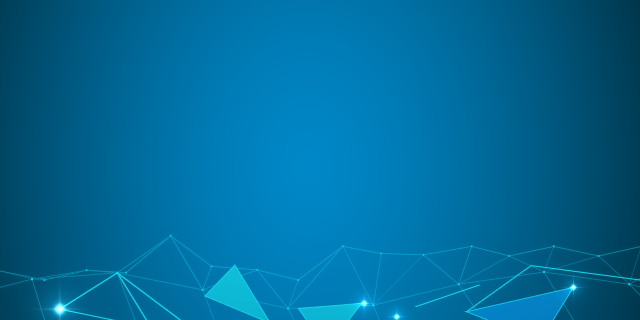
This background is drawn by a Shadertoy shader. Its source:

```glsl
// A glowing wire mesh along the foot of a blue vignette.
// Two rows of nodes follow wave formulas and are linked in a loop;
// bright spokes, translucent facets and star glints are laid on top.

const vec3 BLUE_CENTER = vec3(0.0, 0.53, 0.78);
const vec3 BLUE_EDGE = vec3(0.0, 0.215, 0.30);
const vec3 WIRE = vec3(0.06, 0.76, 0.87);
const vec3 SPOKE = vec3(0.10, 0.88, 0.96);
const vec3 TEAL = vec3(0.06, 0.77, 0.86);
const vec3 AZURE = vec3(0.02, 0.54, 0.83);
const float TAU = 6.2831853;
const float STEP = 2.0 / 15.0;

float hash(vec2 p) {
    return fract(sin(dot(p, vec2(127.1, 311.7))) * 43758.5453);
}

float cross2(vec2 a, vec2 b) { return a.x * b.y - a.y * b.x; }

float bell(float x, float center, float width) {
    float t = (x - center) / width;
    return exp(-t * t);
}

vec3 background(vec2 p) {
    float d = length((p - vec2(0.96, 0.48)) * vec2(1.0, 0.75));
    return mix(BLUE_CENTER, BLUE_EDGE, min(pow(d / 1.1, 1.5), 1.0));
}

// Upper row: one peak on the left, a raised zigzag on the right
vec2 ridgeNode(float i) {
    float x = i * STEP;
    float flip = 1.0 - 2.0 * smoothstep(1.1, 1.4, x);
    float y = 0.14 + 0.11 * bell(x, 0.55, 0.12)
            + 0.075 * smoothstep(1.0, 1.067, x)
            + 0.015 * flip * cos(0.5 * TAU * i);
    return vec2(x + 0.02 * (hash(vec2(i, 3.0)) - 0.5), y);
}

// Lower row: half as many nodes on a long wave
vec2 lowerNode(float j) {
    float x = 0.1 + 2.0 * STEP * j;
    return vec2(x, 0.09 + 0.06 * cos(TAU * (x - 0.3) / 1.4));
}

float line(vec2 p, vec2 a, vec2 b, float halfWidth, float px) {
    vec2 ab = b - a;
    float t = clamp(dot(p - a, ab) / dot(ab, ab), 0.0, 1.0);
    float d = length(p - a - ab * t);
    return clamp((halfWidth - d) / px + 0.5, 0.0, 1.0) + 0.08 * exp(-d * 180.0);
}

float dotMark(vec2 p, vec2 c, float radius, float px) {
    return clamp((radius - length(p - c)) / px + 0.5, 0.0, 1.0);
}

float edge(vec2 p, vec2 a, vec2 b) {
    return cross2(normalize(b - a), p - a);
}

// Translucent triangle, vertices anticlockwise, with a lit rim
vec3 facet(vec3 col, vec2 p, vec2 a, vec2 b, vec2 c, vec3 tint, float px) {
    float inside = min(edge(p, a, b), min(edge(p, b, c), edge(p, c, a)));
    float fill = clamp(inside / px + 0.5, 0.0, 1.0);
    col = mix(col, tint, fill * (0.78 + 0.9 * clamp(p.y, 0.0, 0.2)));
    float rim = clamp((0.0015 - abs(inside)) / px + 0.5, 0.0, 1.0);
    return mix(col, SPOKE, 0.75 * rim);
}

// Soft core, wide halo and thin crossed rays
vec3 glint(vec2 p, vec2 c, float size) {
    vec2 q = abs(p - c) / size;
    float d = length(q);
    float rays = exp(-q.x * 9.0 - q.y * 0.9) + exp(-q.y * 9.0 - q.x * 0.9);
    return vec3(0.75, 0.95, 1.0) * (1.1 * exp(-d * d * 4.0) + 0.45 * rays)
         + vec3(0.04, 0.32, 0.38) * exp(-d * 0.8);
}

// Mesh coverage: ridge, lower chain, struts up and struts down
float mesh(vec2 p, float px) {
    float m = 0.0;
    for (int n = -1; n < 9; n++) {
        float j = float(n);
        vec2 low = lowerNode(j);
        m = max(m, 0.4 * line(p, low, lowerNode(j + 1.0), 0.0013, px));
        for (int k = 0; k < 3; k++) {
            float i = 2.0 * j + float(k);
            vec2 top = ridgeNode(i);
            float strength = 0.25 + 0.3 * hash(vec2(i, j));
            m = max(m, strength * line(p, low, top, 0.0012, px));
            m = max(m, 0.5 * line(p, top, ridgeNode(i + 1.0), 0.0013, px));
            m = max(m, 0.9 * dotMark(p, top, 0.0035, px));
        }
        vec2 foot = vec2(low.x + 0.2 * hash(vec2(j, 7.0)), -0.06);
        m = max(m, 0.4 * line(p, low, foot, 0.0012, px));
        m = max(m, dotMark(p, low, 0.004, px));
    }
    return m;
}

void mainImage(out vec4 fragColor, in vec2 fragCoord) {
    vec2 p = fragCoord / iResolution.xy * vec2(2.0, 1.0);
    float px = 1.0 / iResolution.y;
    vec3 col = mix(background(p), WIRE, min(mesh(p, px), 1.0));

    // Bright spokes fan out from the two hubs
    vec2 hub = lowerNode(1.0), star = vec2(0.187, 0.034);
    vec2 peak = vec2(1.66, 0.17), tip = vec2(1.458, 0.026);
    float spokes = line(p, hub, star, 0.002, px);
    for (float k = 0.0; k < 2.0; k++)
        spokes = max(spokes, line(p, hub, vec2(0.47 + 0.12 * k, -0.02), 0.002, px));
    spokes = max(spokes, line(p, star, vec2(0.40, -0.01), 0.0016, px));
    spokes = max(spokes, line(p, peak, tip, 0.0016, px));
    spokes = max(spokes, line(p, peak, vec2(2.0, 0.125), 0.0016, px));
    spokes = max(spokes, line(p, vec2(1.30, 0.042), vec2(1.497, 0.109), 0.0016, px));
    col = mix(col, SPOKE, 0.85 * min(spokes, 1.0));

    // Filled facets
    col = facet(col, p, vec2(0.734, 0.172), vec2(0.64, 0.075), vec2(0.845, -0.01), TEAL, px);
    col = facet(col, p, vec2(0.932, 0.036), vec2(1.022, -0.089), vec2(1.13, 0.052), TEAL, px);
    col = facet(col, p, tip, vec2(1.688, -0.066), vec2(1.792, 0.102), AZURE, px);

    // Star glints
    col += glint(p, star, 0.026) + glint(p, vec2(1.138, 0.052), 0.013);
    col += glint(p, vec2(1.24, 0.01), 0.012) + glint(p, vec2(1.792, 0.102), 0.013);
    fragColor = vec4(min(col, 1.0), 1.0);
}
```
